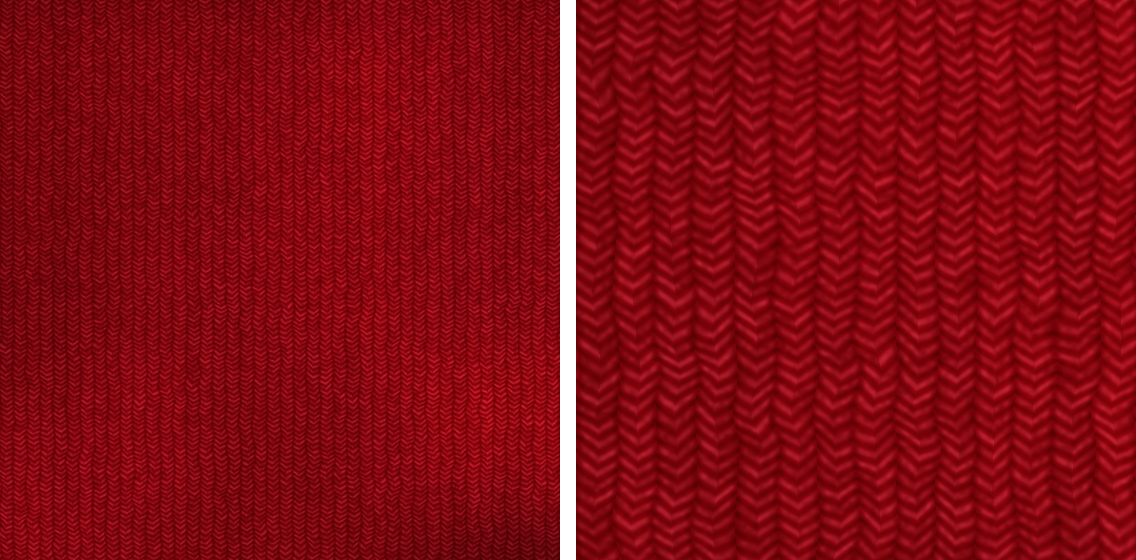
Left, the full canvas; right, a detail of the centre.
This texture is drawn by a three.js fragment shader. Its source:

```glsl
// Red ribbed knit: narrow columns of slanted V stitches under soft, uneven light.
varying vec2 vUv;

const float COLUMNS = 42.0;
const float ROWS = 112.0;
const float STITCH_RISE = 0.85;   // climb from fold to groove, in rows
const float COLUMN_WOBBLE = 0.30; // sideways drift, in columns
const float ROW_WOBBLE = 0.80;    // vertical drift, in rows
const float GROOVE_START = 0.55;  // 0 at the fold, 1 at the groove
const float GROOVE_DEPTH = 0.34;
const float GAP_DEPTH = 0.26;
const float STITCH_VARIATION = 0.18;
const float COLUMN_VARIATION = 0.12;
const float GLINT_STRENGTH = 0.95;
const float FUZZ_SCALE = 300.0;
const float FUZZ_AMOUNT = 0.26;
const float BLOTCH_AMOUNT = 0.14;

const vec3 SHADOW_RED = vec3(0.31, 0.0, 0.005);
const vec3 YARN_RED = vec3(0.575, 0.016, 0.058);
const vec3 GLINT_RED = vec3(0.09, 0.075, 0.085);

float hash(vec2 p) {
  return fract(sin(dot(p, vec2(12.9898, 78.233))) * 43758.5453);
}

float noise(vec2 p) {
  vec2 i = floor(p);
  vec2 f = fract(p);
  f = f * f * (3.0 - 2.0 * f);
  return mix(mix(hash(i), hash(i + vec2(1.0, 0.0)), f.x),
             mix(hash(i + vec2(0.0, 1.0)), hash(i + vec2(1.0, 1.0)), f.x), f.y);
}

float fbm(vec2 p) {
  float sum = 0.0;
  float weight = 0.5;
  for (int i = 0; i < 4; i++) {
    sum += weight * noise(p);
    p = p * 2.03 + 7.1;
    weight *= 0.5;
  }
  return sum / 0.9375;
}

float spot(vec2 uv, vec2 centre, vec2 radius) {
  vec2 d = (uv - centre) / radius;
  return exp(-dot(d, d));
}

// Broad glow on the right, dim left edge and corners, faint blotches.
float lighting(vec2 uv) {
  float light = 0.98;
  light += 0.11 * spot(uv, vec2(0.66, 0.72), vec2(0.24, 0.42));
  light += 0.13 * spot(uv, vec2(0.95, 0.25), vec2(0.32, 0.18));
  light += 0.07 * spot(uv, vec2(0.05, 0.12), vec2(0.25, 0.18));
  light -= 0.10 * spot(uv, vec2(0.00, 0.55), vec2(0.20, 0.35));
  light -= 0.07 * spot(uv, vec2(0.50, 0.10), vec2(0.16, 0.25));
  light -= 0.24 * spot(uv, vec2(1.00, 0.00), vec2(0.30, 0.09));
  light -= 0.14 * spot(uv, vec2(0.50, 1.03), vec2(0.80, 0.08));
  return light + BLOTCH_AMOUNT * (fbm(uv * 5.0 + 3.7) - 0.5);
}

// Returns the yarn tone in x and the thin glint along each yarn in y.
vec2 knit(vec2 uv) {
  float x = uv.x * COLUMNS + COLUMN_WOBBLE * (noise(uv * vec2(20.0, 45.0)) - 0.5);
  float column = floor(x);
  float across = fract(x) - 0.5;
  float side = abs(across) * 2.0;

  // Slanted yarn, mirrored about the fold of each column
  float drift = ROW_WOBBLE * (noise(uv * vec2(42.0, 30.0) + 31.0) - 0.5);
  float y = uv.y * ROWS - STITCH_RISE * side + drift + 0.5 * hash(vec2(column, 5.0));
  float fromYarn = abs(fract(y) - 0.5) * 2.0;
  float gap = smoothstep(0.35, 1.0, fromYarn);
  float ridge = 1.0 - smoothstep(0.05, 0.70, fromYarn);

  // Variation between stitches, columns and fibres
  float stitch = hash(vec2(column * 2.0 + step(0.0, across), floor(y)));
  float fuzz = noise(uv * FUZZ_SCALE) - 0.5;
  float groove = smoothstep(GROOVE_START, 1.0, side);
  float tone = 0.80 - GAP_DEPTH * gap - GROOVE_DEPTH * groove * (0.6 + 0.4 * gap);
  tone += STITCH_VARIATION * (stitch - 0.5);
  tone += COLUMN_VARIATION * (hash(vec2(column, 19.0)) - 0.5);
  tone += FUZZ_AMOUNT * fuzz;

  float body = 1.0 - smoothstep(0.65, 1.0, side);
  float glint = ridge * body * (0.55 + 0.75 * stitch + 0.8 * fuzz);
  return vec2(clamp(tone, 0.0, 1.0), max(glint, 0.0));
}

void main() {
  vec2 yarn = knit(vUv);
  vec3 color = mix(SHADOW_RED, YARN_RED, yarn.x);
  color += GLINT_RED * GLINT_STRENGTH * yarn.y;
  gl_FragColor = vec4(color * lighting(vUv), 1.0);
}
```
